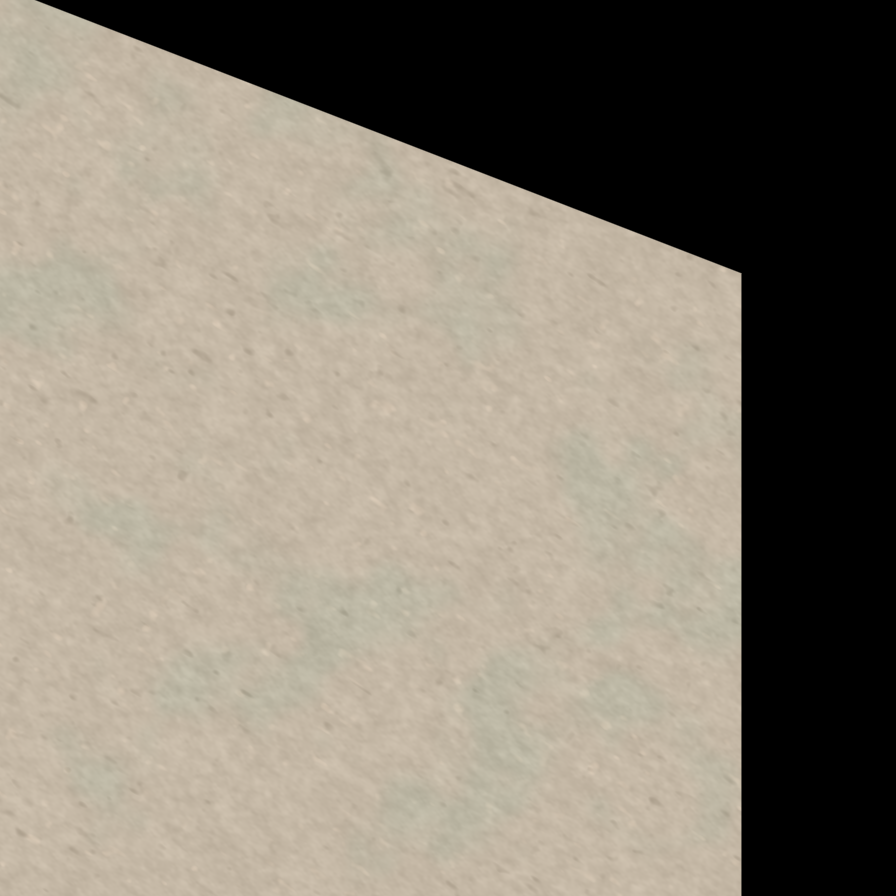
Give the GLSL for this texture, as a three.js fragment shader.

```glsl
varying vec2 vUv;

const vec3 BACKDROP = vec3(0.0);
const vec3 STONE = vec3(0.770, 0.720, 0.648);
const vec3 SAGE_TINT = vec3(-0.035, -0.004, -0.006);
const vec3 PALE_FLECK = vec3(0.055, 0.045, 0.040);
const vec3 DARK_FLECK = vec3(-0.075, -0.075, -0.075);

float hash(vec2 p) {
  return fract(sin(dot(p, vec2(127.1, 311.7))) * 43758.5453);
}

float valueNoise(vec2 p) {
  vec2 cell = floor(p);
  vec2 f = fract(p);
  vec2 u = f * f * (3.0 - 2.0 * f);
  float low = mix(hash(cell), hash(cell + vec2(1.0, 0.0)), u.x);
  float high = mix(hash(cell + vec2(0.0, 1.0)), hash(cell + vec2(1.0, 1.0)), u.x);
  return mix(low, high, u.y);
}

// Layered noise, centred on zero
float fbm(vec2 p, float gain) {
  float sum = 0.0;
  float amplitude = 1.0;
  for (int i = 0; i < 3; i++) {
    sum += amplitude * (valueNoise(p) - 0.5);
    p = mat2(0.8, 0.6, -0.6, 0.8) * p * 1.9 + 17.3;
    amplitude *= gain;
  }
  return sum;
}

// Rotates the plane and compresses it along the turned x axis
vec2 alongGrain(vec2 p, float angle, float stretch) {
  float c = cos(angle);
  float s = sin(angle);
  vec2 q = vec2(c * p.x + s * p.y, c * p.y - s * p.x);
  return q * vec2(1.0 / stretch, 1.0);
}

// Sparse soft spots where the noise peaks
float flecks(vec2 p, float threshold) {
  float n = 0.75 * valueNoise(p) + 0.25 * valueNoise(p * 2.1 + 31.7);
  return smoothstep(threshold, threshold + 0.22, n);
}

vec3 stoneSurface(vec2 p) {
  vec2 grain = alongGrain(p, -0.6, 1.7);

  // Broad cloudy tint
  float cloud = fbm(p * 9.0 + 4.0, 0.65);
  vec3 color = STONE + SAGE_TINT * smoothstep(0.05, 0.6, cloud);
  color += 0.012 * fbm(p * 24.0 + 51.0, 0.6);

  // Fine slanted grain
  color += 0.040 * fbm(grain * 105.0, 0.75);
  color += 0.022 * (valueNoise(grain * 250.0 + 9.0) - 0.5);

  // Scattered light and dark flecks
  color += PALE_FLECK * flecks(grain * 95.0 + 73.0, 0.74);
  color += DARK_FLECK * flecks(grain * 88.0 + 140.0, 0.75);
  return color;
}

// Signed distance to the line through a and b, negative on its right
float lineDistance(vec2 p, vec2 a, vec2 b) {
  vec2 dir = normalize(b - a);
  return dot(p - a, vec2(-dir.y, dir.x));
}

// Slab with a sloping top and an upright right side
float slabDistance(vec2 p, vec2 topLeft, vec2 corner) {
  return max(lineDistance(p, topLeft, corner), p.x - corner.x);
}

void main() {
  float d = slabDistance(vUv, vec2(0.039, 1.0), vec2(0.8275, 0.695));
  float inside = 1.0 - smoothstep(-0.001, 0.001, d);
  gl_FragColor = vec4(mix(BACKDROP, stoneSurface(vUv), inside), 1.0);
}
```
